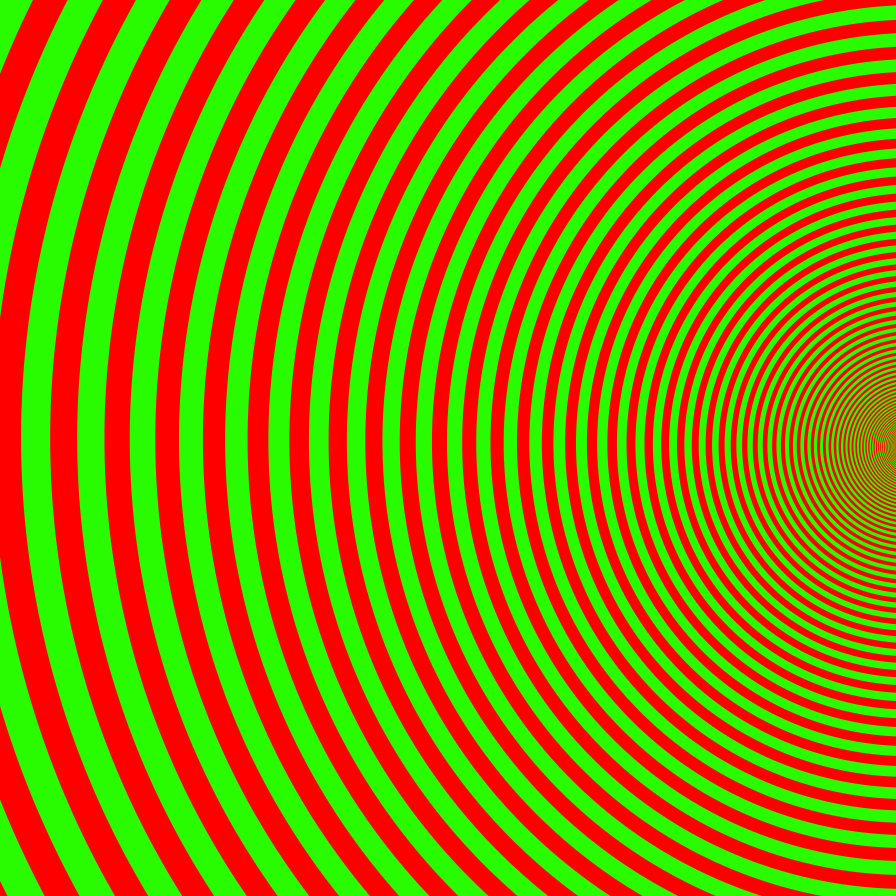
Give the GLSL for this background, as a three.js fragment shader.

```glsl
// Red and green bands of a one-armed logarithmic spiral, whose eye lies just
// past the right edge. The log of the radius plus the turn gives the band
// phase; a box filter over one pixel smooths the edges and the dense eye.

varying vec2 vUv;

const vec3 RED = vec3(1.0, 0.0, 0.0);
const vec3 GREEN = vec3(0.16, 0.99, 0.0);
const vec2 EYE = vec2(1.017, 0.501);   // centre of the spiral
const float LOG_PERIOD = 0.0651;       // log-radius step from band to band
const float LOG_START = -0.0398;       // log-radius where a red band begins
const float RED_SHARE = 0.49;          // part of each period that is red
const float ARMS = 1.0;
const float TAU = 6.28319;

// Integral of the square wave that is 1 over the red part of each period
float redIntegral(float phase) {
  return floor(phase) * RED_SHARE + min(fract(phase), RED_SHARE);
}

// Mean of the square wave over a window around the phase
float redCoverage(float phase, float window) {
  float halfWindow = 0.5 * window;
  return (redIntegral(phase + halfWindow) - redIntegral(phase - halfWindow)) / window;
}

void main() {
  // Polar position, with the angle measured from the leftward axis
  vec2 offset = vec2(EYE.x - vUv.x, vUv.y - EYE.y);
  float radius = max(length(offset), 0.0001);
  float turn = atan(offset.y, offset.x) / TAU;

  // Phase grows by one per band toward the eye
  float phase = (LOG_START - log(radius)) / LOG_PERIOD + ARMS * turn;

  // Phase covered by one pixel, from the radial gradient
  float pixelSize = max(fwidth(vUv.x), 0.00001);
  float window = pixelSize / (LOG_PERIOD * radius);

  vec3 color = mix(GREEN, RED, redCoverage(phase, window));
  gl_FragColor = vec4(color, 1.0);
}
```
